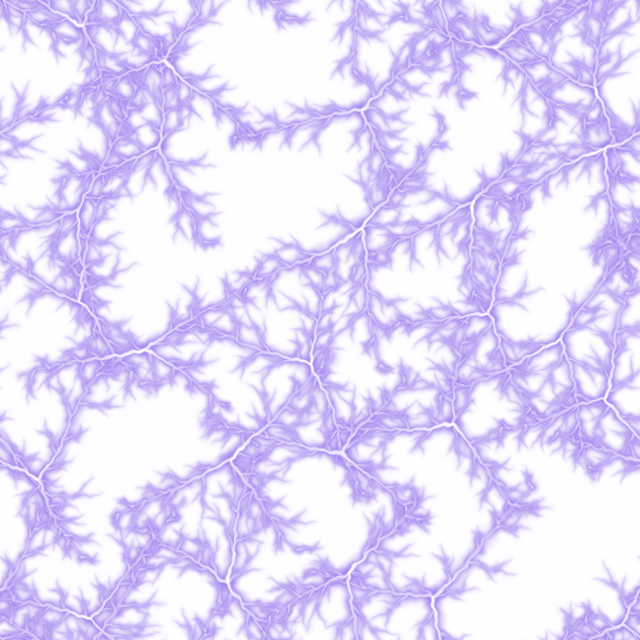
Give the GLSL for this pattern, as a WebGL 1 fragment shader.

```glsl
precision highp float;
uniform vec2 u_resolution;

const float TAU = 6.2831853;
const float CELLS = 5.0;      // joints per side of the tile
const float CULL = 0.125;     // widest reach of twigs from an arm
const vec3 PAPER = vec3(0.995, 0.995, 1.0);
const vec3 VIOLET = vec3(0.64, 0.53, 0.935);

float hash(vec2 id, float seed) {
  return fract(sin(dot(id, vec2(127.1, 311.7)) + seed * 74.7) * 43758.5);
}

vec2 heading(float angle) {
  return vec2(cos(angle), sin(angle));
}

// Layered sines with whole frequencies: a wobble that wraps.
vec2 jag(vec2 p) {
  vec2 a = TAU * p;
  return 0.004 * sin(5.0 * a.yx + 2.0 * sin(3.0 * a))
       + 0.0013 * sin(31.0 * a.yx + 3.0 * sin(7.0 * a))
       + 0.0006 * sin(67.0 * a.yx + 2.0 * sin(13.0 * a));
}

// Tapered line from the origin: x = violet halo, y = white core.
vec2 stroke(vec2 p, vec2 dir, float len, vec2 strengths, float radius) {
  float t = clamp(dot(p, dir) / len, 0.0, 1.0);
  float d = length(p - dir * len * t);
  float s = mix(strengths.x, strengths.y, t);
  float h = max(0.0, 1.0 - d / (radius * mix(1.0, 0.7, t)));
  float h2 = h * h;
  float core = s * s * (1.0 - smoothstep(0.0004, 0.001 + 0.0036 * s, d));
  return vec2(s * (h2 + 1.5 * h2 * h2 * h2), core);
}

// Halos add up, cores keep the brightest.
vec2 join(vec2 a, vec2 b) {
  return vec2(a.x + b.x, max(a.y, b.y));
}

// A side branch with two smaller offshoots on alternating sides.
vec2 twig(vec2 p, float angle, float len) {
  vec2 dir = heading(angle);
  vec2 glow = stroke(p, dir, len, vec2(0.75, 0.1), 0.015);
  for (int i = 0; i < 2; i++) {
    float f = float(i);
    vec2 root = dir * len * (0.28 + 0.27 * f);
    float turn = (f * 2.0 - 1.0) * (0.65 + 0.2 * f);
    glow = join(glow, stroke(p - root, heading(angle + turn), len * 0.45,
                             vec2(0.55, 0.05), 0.013));
  }
  return glow;
}

// A long arm whose twigs shorten toward its tip.
vec2 arm(vec2 p, vec2 id, float seed, float angle, float len) {
  vec2 dir = heading(angle);
  float along = clamp(dot(p, dir), 0.0, len);
  if (length(p - dir * along) > CULL) return vec2(0.0);
  float power = 0.8 + 0.2 * hash(id, seed + 0.3);
  vec2 glow = stroke(p, dir, len, vec2(power, 0.45), 0.021);
  for (int i = 0; i < 8; i++) {
    float f = float(i);
    float key = seed + 1.7 + f * 2.3;
    float u = (f + hash(id, key)) / 8.0;
    float side = mod(f, 2.0) * 2.0 - 1.0;
    float turn = side * mix(0.5, 1.1, hash(id, key + 0.6));
    float size = mix(0.075, 0.03, u) * (0.6 + 0.8 * hash(id, key + 1.1));
    glow = join(glow, twig(p - dir * len * u, angle + turn, size));
  }
  return glow;
}

// Three arms leaving one joint, around shared main directions.
vec2 joint(vec2 p, vec2 id) {
  vec2 glow = vec2(0.0);
  for (int k = 0; k < 3; k++) {
    float seed = 5.0 + 29.0 * float(k);
    float angle = 1.0 + float(k) * TAU / 3.0 + 1.1 * (hash(id, seed) - 0.5);
    float len = mix(0.7, 1.2, hash(id, seed + 0.9)) / CELLS;
    glow = join(glow, arm(p, id, seed, angle, len));
  }
  return glow;
}

void main() {
  vec2 uv = gl_FragCoord.xy / u_resolution;
  vec2 p = uv + jag(uv);
  vec2 home = floor(p * CELLS);
  vec2 glow = vec2(0.0);
  for (int y = -2; y <= 2; y++) {
    for (int x = -2; x <= 2; x++) {
      vec2 cell = home + vec2(float(x), float(y));
      vec2 id = mod(cell, CELLS);
      vec2 jitter = mix(vec2(0.1), vec2(0.9), vec2(hash(id, 1.0), hash(id, 2.0)));
      glow = join(glow, joint(p - (cell + jitter) / CELLS, id));
    }
  }
  vec3 color = mix(PAPER, VIOLET, 1.0 - exp(-1.2 * glow.x));
  gl_FragColor = vec4(mix(color, PAPER, min(1.0, glow.y * 1.1)), 1.0);
}
```
